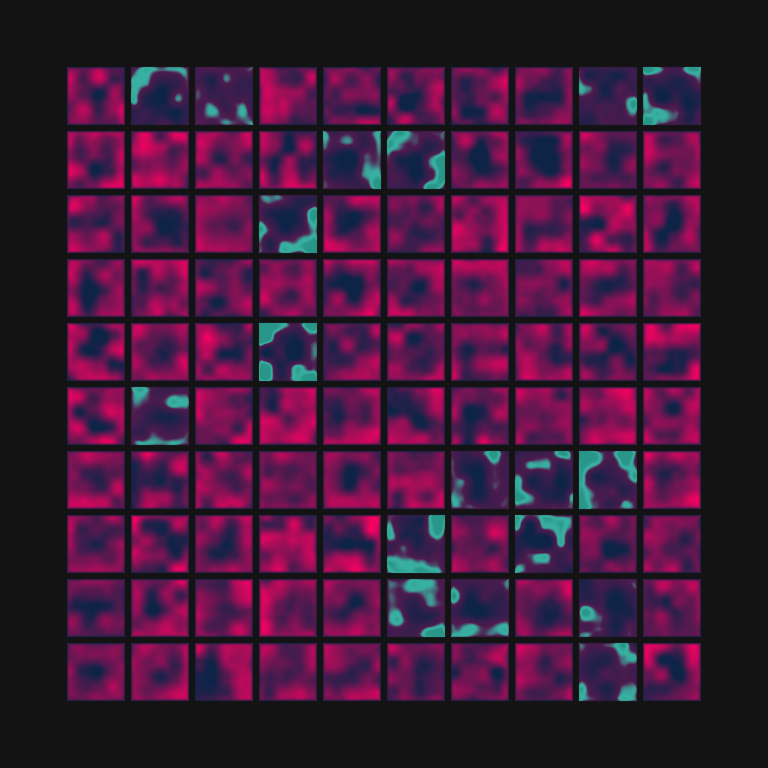
Write a three.js fragment shader that draws this pattern.

```glsl
// A ten by ten grid of soft square tiles on a near-black ground with a wide margin.
// Each tile colours its own patch of smooth noise, darker at the centre, from navy
// to pink; about one tile in five is dim purple with teal islands on its peaks.
varying vec2 vUv;

const float CELLS = 12.0;       // cells across, counting the empty outer ring
const float TILE_HALF = 0.453;  // half a tile, in cells
const float SOFT = 0.012;       // half the smoothed edge, in cells
const float TEAL_SHARE = 0.19;

const vec3 GROUND = vec3(0.075, 0.075, 0.078);
const vec3 NAVY = vec3(0.05, 0.14, 0.28);
const vec3 PINK = vec3(1.0, 0.0, 0.385);
const vec3 TEAL_RIM = vec3(0.22, 0.69, 0.63);
const vec3 TEAL_CORE = vec3(0.16, 0.59, 0.54);

float hash(vec2 p) {
  vec3 q = fract(p.xyx * vec3(0.1031, 0.1030, 0.0973));
  q += dot(q, q.yzx + 33.33);
  return fract((q.x + q.y) * q.z);
}

float valueNoise(vec2 p) {
  vec2 i = floor(p);
  vec2 f = fract(p);
  f = f * f * (3.0 - 2.0 * f);
  float low = mix(hash(i), hash(i + vec2(1.0, 0.0)), f.x);
  float high = mix(hash(i + vec2(0.0, 1.0)), hash(i + 1.0), f.x);
  return mix(low, high, f.y);
}

// Noise height inside one tile, sunken towards the middle
float tileHeight(vec2 p, vec2 cell) {
  vec2 shift = cell * 19.0 + vec2(hash(cell + 41.0), hash(cell + 73.0));
  float n = 0.85 * valueNoise(p * 4.2 + shift)
          + 0.15 * valueNoise(p * 8.0 + shift + 300.0);
  float contrast = mix(0.65, 1.1, hash(cell + 7.0));
  float hollow = mix(0.5, 1.2, hash(cell + 23.0));
  float bias = 0.12 * (hash(cell + 57.0) - 0.5);
  return 0.43 + bias + contrast * (n - 0.5)
       + hollow * (min(length(p), 0.52) - 0.37);
}

vec3 pinkTile(float height) {
  return mix(NAVY, PINK, clamp(height, 0.0, 1.0));
}

vec3 tealTile(float height) {
  vec3 base = mix(NAVY, PINK, clamp(height * 0.55, 0.0, 0.32));
  vec3 teal = mix(TEAL_RIM, TEAL_CORE, smoothstep(0.66, 0.78, height));
  return mix(base, teal, smoothstep(0.47, 0.64, height));
}

void main() {
  vec2 grid = vUv * CELLS;
  vec2 cell = floor(grid);
  vec2 p = fract(grid) - 0.5;

  // Distance inwards from the tile edge
  float inset = TILE_HALF - max(abs(p.x), abs(p.y));
  float mask = smoothstep(-SOFT, SOFT, inset);
  vec2 inner = step(1.0, cell) * step(cell, vec2(CELLS - 2.0));
  mask *= inner.x * inner.y;

  // Tile colour, fading to navy along a thin border
  float height = tileHeight(p, cell);
  float border = smoothstep(-0.02, 0.05, inset);
  bool isTeal = hash(cell + 131.0) < TEAL_SHARE;
  vec3 tile = isTeal ? tealTile(height * mix(0.8, 1.0, border))
                     : pinkTile(height * border);

  gl_FragColor = vec4(mix(GROUND, tile, mask), 1.0);
}
```
